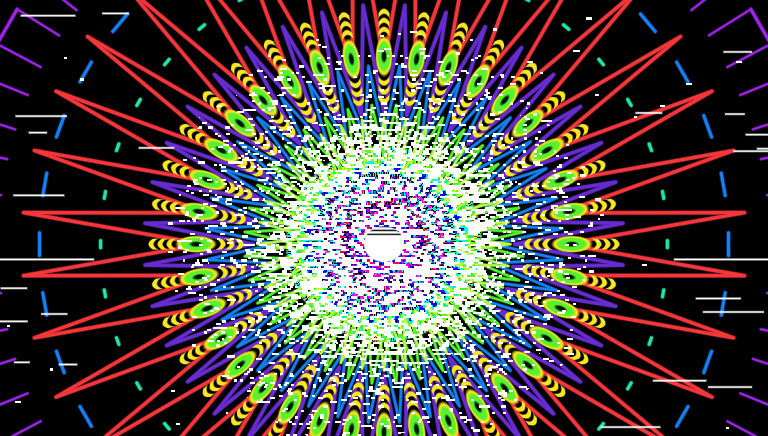
A WebGL 1 fragment shader for this background:

```glsl
precision highp float;
uniform vec2 u_resolution;

#define CENTER vec2(0.5, 0.44)
#define SECTOR 0.1745329
#define LINE_WIDTH 0.0046
#define EYE_RADIUS 0.431
#define NOISE_ROWS 200.0
#define STREAKS 22
#define RED vec3(0.96, 0.21, 0.23)
#define PURPLE vec3(0.40, 0.17, 0.82)
#define BLUE vec3(0.08, 0.50, 0.96)
#define GREEN vec3(0.34, 0.95, 0.18)
#define YELLOW vec3(0.98, 0.90, 0.12)
#define VIOLET vec3(0.62, 0.14, 0.92)

float hash(vec2 v) {
  return fract(sin(dot(v, vec2(127.1, 311.7))) * 4375.85);
}

float fill(float d) {
  float pixel = 1.0 / u_resolution.y;
  return 1.0 - smoothstep(-pixel, pixel, d);
}

float segment(vec2 p, vec2 a, vec2 b) {
  vec2 ab = b - a;
  return length(p - a - ab * clamp(dot(p - a, ab) / dot(ab, ab), 0.0, 1.0));
}

// Half of a narrow V, from its outer tip to the sector border
float spike(vec2 p, float tip, float root, float width) {
  float border = 0.5 * SECTOR;
  vec2 foot = root * vec2(cos(border), sin(border));
  return fill(segment(p, vec2(tip, 0.0), foot) - width);
}

// Short bar across the axis of a sector
float dash(vec2 p, float radius, float halfLength) {
  return fill(segment(p, vec2(radius, 0.0), vec2(radius, halfLength)) - 0.0042);
}

// Green eye with nested yellow crescents at both ends
vec3 drawEye(vec3 color, vec2 p) {
  float along = abs(p.x - EYE_RADIUS);
  float bend = along + 65.0 * p.y * p.y;
  float band = abs(mod(bend - 0.0515, 0.0207) - 0.01035) - 0.0058;
  float range = max(abs(bend - 0.0826) - 0.031, p.y - 0.0125);
  color = mix(color, YELLOW, fill(max(band, range)));
  float oval = length(vec2(along * 0.42, p.y));
  color = mix(color, YELLOW, fill(oval - 0.0185));
  color = mix(color, GREEN, fill(oval - 0.0145));
  return mix(color, vec3(0.02, 0.08, 0.01), fill(oval - 0.0055));
}

// Broken rings of saturated colour, mirrored in every sector
vec3 mosaic(float radius, float angle) {
  vec2 cell = floor(vec2(radius * 145.0, angle / SECTOR * radius * 70.0));
  float h = hash(cell + 3.0);
  float hue = mix(0.75, 0.22, smoothstep(0.10, 0.24, radius)) + 0.55 * (h - 0.5);
  vec3 tint = 0.5 + 0.5 * cos(6.28318 * (hue - vec3(0.0, 0.333, 0.667)));
  return smoothstep(0.3, 0.6, tint) * step(0.25, hash(cell + 19.0));
}

// Horizontal white fragments, dense near the middle
float glitch(vec2 p, float radius) {
  float row = floor(p.y * NOISE_ROWS);
  float columns = 55.0 + 110.0 * hash(vec2(row, 4.0));
  float h = hash(vec2(floor(p.x * columns), row));
  float density = 0.48 * (1.0 - smoothstep(0.21, 0.34, radius));
  density += 0.13 * (1.0 - smoothstep(0.40, 0.53, radius));
  return step(h, density);
}

// Long thin streaks near the left and right sides
float streaks(vec2 p, float halfWidth) {
  float mask = fill(max(abs(p.y + 0.035) - 0.0022, 0.665 - abs(p.x)));
  for (int i = 0; i < STREAKS; i++) {
    float id = float(i);
    float y = mix(0.56, -0.44, pow(hash(vec2(id, 1.0)), 1.4));
    float side = mod(id, 2.0) * 2.0 - 1.0;
    float x = side * (halfWidth - 0.36 * pow(hash(vec2(id, 2.0)), 1.6));
    float reach = 0.015 + 0.055 * hash(vec2(id, 3.0));
    mask = max(mask, fill(max(abs(p.x - x) - reach, abs(p.y - y) - 0.0021)));
  }
  return mask;
}

void main() {
  vec2 p = (gl_FragCoord.xy - CENTER * u_resolution) / u_resolution.y;
  float radius = length(p);
  float angle = abs(mod(atan(p.y, p.x) + 0.5 * SECTOR, SECTOR) - 0.5 * SECTOR);
  float tipAngle = 0.5 * SECTOR - angle;
  vec2 axis = radius * vec2(cos(angle), sin(angle));
  vec2 tip = radius * vec2(cos(tipAngle), sin(tipAngle));

  // Outer frames and dashes
  vec3 color = vec3(0.0);
  float frame = fill(segment(axis, vec2(0.998, 0.046), vec2(0.885, 0.042)) - 0.003);
  color = mix(color, VIOLET, max(frame, dash(axis, 0.998, 0.046)));
  color = mix(color, BLUE, dash(axis, 0.79, 0.026));
  color = mix(color, vec3(0.12, 0.90, 0.68), dash(axis, 0.65, 0.008));

  // Nested spikes and eyes
  color = mix(color, RED, spike(tip, 0.83, 0.413, LINE_WIDTH));
  color = mix(color, PURPLE, spike(tip, 0.55, 0.30, LINE_WIDTH));
  color = drawEye(color, axis);
  color = mix(color, BLUE, spike(tip, 0.41, 0.25, 0.0036));

  // Glowing core
  color = mix(color, mosaic(radius, angle), fill(radius - 0.225));
  color = mix(color, GREEN, spike(tip, 0.32, 0.20, 0.0034));
  color = mix(color, vec3(0.75, 1.0, 0.25), spike(axis, 0.29, 0.17, 0.003));
  color = mix(color, vec3(1.0), glitch(p, radius));
  float heart = fill(0.04 * (length(p / vec2(0.046, 0.041)) - 1.0));
  float scan = fill(abs(mod(p.y, 0.009) - 0.0045) - 0.0015) * step(0.018, p.y);
  color = mix(color, vec3(1.0 - scan), heart);

  float halfWidth = 0.5 * u_resolution.x / u_resolution.y;
  color = mix(color, vec3(1.0), streaks(p, halfWidth));
  gl_FragColor = vec4(color, 1.0);
}
```
